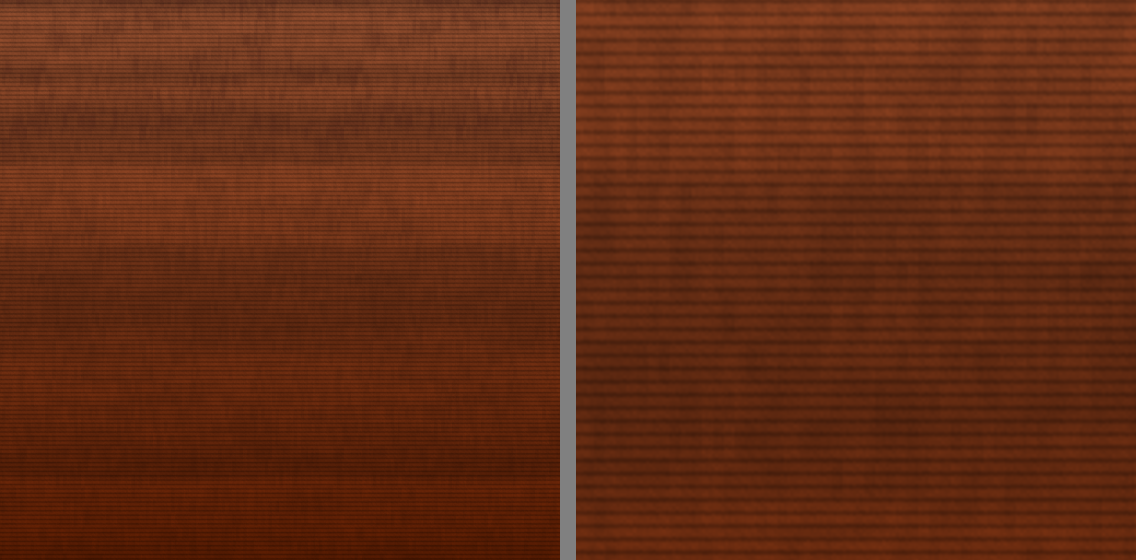
Left: the whole. Right: its middle third, enlarged.
A Shadertoy shader for this texture:

```glsl
// Draws brown ribbed cloth: fine horizontal lines over a banded gradient with worn streaks.

const float RIBS = 128.0;         // ribs over the canvas height
const float TILE_WIDTH = 0.566;   // width after which the wear repeats
const vec3 RUST_DARK = vec3(0.328, 0.102, 0.006);
const vec3 RUST_LIGHT = vec3(0.465, 0.248, 0.148);
const vec3 PLUM = vec3(0.320, 0.135, 0.105);

// Height and brightness of each tonal band, from bottom to top
const int BAND_COUNT = 19;
const vec2 BANDS[BAND_COUNT] = vec2[](
    vec2(0.000, 0.93), vec2(0.090, 1.00), vec2(0.141, 1.03),
    vec2(0.150, 0.88), vec2(0.220, 0.96), vec2(0.320, 1.01),
    vec2(0.430, 0.91), vec2(0.500, 0.91), vec2(0.545, 0.94),
    vec2(0.580, 1.07), vec2(0.698, 1.09), vec2(0.715, 0.95),
    vec2(0.790, 0.92), vec2(0.838, 1.06), vec2(0.865, 0.92),
    vec2(0.900, 1.03), vec2(0.970, 1.06), vec2(0.986, 0.97),
    vec2(1.000, 0.82));

float hash(vec2 p) {
    vec3 q = fract(vec3(p.xyx) * 0.1031);
    q += dot(q, q.yzx + 33.33);
    return fract((q.x + q.y) * q.z);
}

// Value noise that wraps in x; sharpness narrows the blend along each axis
float wrapNoise(vec2 p, float period, vec2 sharpness) {
    vec2 cell = floor(p);
    vec2 f = clamp((fract(p) - 0.5) * sharpness + 0.5, 0.0, 1.0);
    f = f * f * (3.0 - 2.0 * f);
    float left = mod(cell.x, period);
    float right = mod(cell.x + 1.0, period);
    float low = mix(hash(vec2(left, cell.y)), hash(vec2(right, cell.y)), f.x);
    float high = mix(hash(vec2(left, cell.y + 1.0)), hash(vec2(right, cell.y + 1.0)), f.x);
    return mix(low, high, f.y);
}

float bandShade(float height) {
    float shade = BANDS[0].y;
    for (int i = 1; i < BAND_COUNT; i++) {
        shade = mix(shade, BANDS[i].y, smoothstep(BANDS[i - 1].x, BANDS[i].x, height));
    }
    return shade;
}

// Signed rib profile with a narrow dark groove
float ribProfile(float height) {
    float wave = 0.5 + 0.5 * cos(6.28319 * (height * RIBS - 0.25));
    return 0.375 - wave * wave;
}

// Upright threads of two widths, broken into short lengths
float threadStreaks(float x, float height) {
    float fine = wrapNoise(vec2(x * 88.0, height * 42.0), 88.0, vec2(3.0, 2.0));
    float broad = wrapNoise(vec2(x * 44.0, height * 27.0 + 50.0), 44.0, vec2(3.0, 2.0));
    return 0.6 * fine + 0.4 * broad - 0.5;
}

// Wide, flat patches of wear
float wearClouds(float x, float height) {
    float wide = wrapNoise(vec2(x * 4.0, height * 40.0 + 90.0), 4.0, vec2(1.0));
    float small = wrapNoise(vec2(x * 11.0, height * 64.0 + 130.0), 11.0, vec2(1.0));
    return 0.6 * wide + 0.4 * small - 0.5;
}

// Long wisps that tint single ribs
float ribWisps(float x, float height) {
    return wrapNoise(vec2(x * 9.0, height * RIBS + 200.0), 9.0, vec2(1.0, 2.0)) - 0.5;
}

void mainImage(out vec4 fragColor, in vec2 fragCoord) {
    vec2 uv = fragCoord / iResolution.xy;
    float x = uv.x / TILE_WIDTH;
    float ribFade = 1.0 - smoothstep(0.35, 0.8, RIBS / iResolution.y);

    // Gradient and tonal bands
    float shade = bandShade(uv.y);
    vec3 color = mix(RUST_DARK, RUST_LIGHT, uv.y) * shade;

    // Wear: streaks, patches, wisps and a faint plum stain in the darker upper bands
    float streaks = threadStreaks(x, uv.y);
    float clouds = wearClouds(x, uv.y);
    color *= 1.0 + 0.13 * streaks + 0.09 * clouds + 0.07 * ribWisps(x, uv.y);
    float stain = smoothstep(0.0, 0.5, 0.8 * (1.0 - shade) - 0.7 * streaks - 0.5 * clouds);
    color = mix(color, PLUM, 0.22 * stain * smoothstep(0.45, 0.85, uv.y));

    // Ribs, diagonal weave and grain
    float weave = sin(6.28319 * (uv.x * 128.0 + uv.y * RIBS));
    float grain = wrapNoise(uv * 512.0 - 0.5, 512.0, vec2(1.0)) - 0.5;
    color *= 1.0 + ribFade * (0.25 * ribProfile(uv.y) + 0.012 * weave) + 0.07 * grain;

    fragColor = vec4(clamp(color, 0.0, 1.0), 1.0);
}
```
